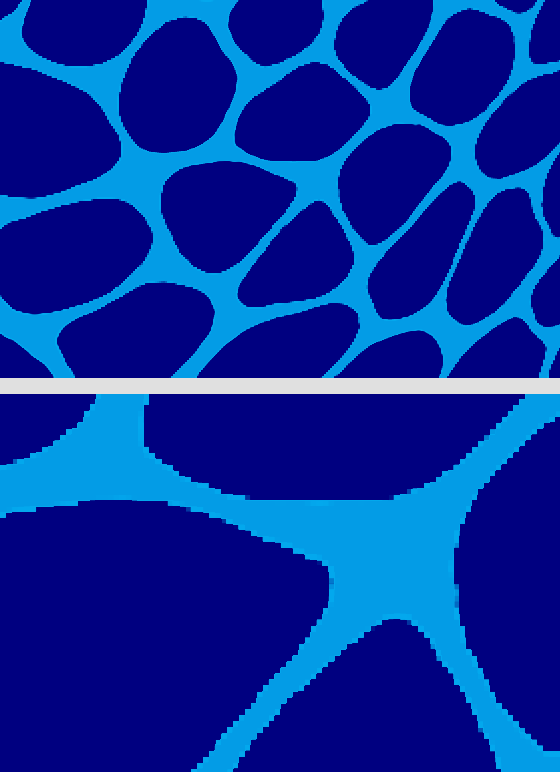
Top: the whole. Bottom: its middle third, enlarged.
Write a Shadertoy shader that draws this pattern.

```glsl
const vec3 CELL_BLUE = vec3(0.0, 0.0, 0.5);
const vec3 GAP_BLUE  = vec3(0.01, 0.61, 0.90);
const vec3 RIM_BLUE  = vec3(0.01, 0.66, 0.93);

vec2 hash22(vec2 p) {
    vec3 h = fract(p.xyx * vec3(0.1031, 0.1030, 0.0973));
    h += dot(h, h.yzx + 33.33);
    return fract((h.xx + h.yz) * h.zy);
}

float gradientDot(vec2 corner, vec2 offset) {
    float angle = 6.2832 * hash22(corner + 71.0).x;
    return dot(vec2(cos(angle), sin(angle)), offset);
}

float gradientNoise(vec2 p) {
    vec2 i = floor(p), f = fract(p);
    vec2 u = f * f * f * (f * (f * 6.0 - 15.0) + 10.0);
    vec2 e = vec2(1.0, 0.0);
    float low  = mix(gradientDot(i, f), gradientDot(i + e, f - e), u.x);
    float high = mix(gradientDot(i + e.yx, f - e.yx), gradientDot(i + 1.0, f - 1.0), u.x);
    return mix(low, high, u.y);
}

vec2 noiseOffset(vec2 p) {
    return vec2(gradientNoise(p), gradientNoise(p + 37.4));
}

// Fine square steps with softened risers, giving slightly stepped outlines
vec2 softSteps(vec2 p, float rows, float riser) {
    vec2 g = p * rows;
    return (floor(g) + smoothstep(1.0 - riser, 1.0, fract(g))) / rows;
}

// Cells shrink from left to right
vec2 gradeScale(vec2 p, float density, float growth) {
    return vec2(density * p.x + 0.5 * growth * p.x * p.x,
                (p.y - 0.5) * (density + growth * p.x));
}

// Area-preserving stretch along a tilted axis
vec2 stretchAlong(vec2 p, float angle, float amount) {
    vec2 axis = vec2(cos(angle), sin(angle));
    return vec2(dot(p, axis) / amount, dot(p, vec2(-axis.y, axis.x)) * amount);
}

// The tilt steepens from left to right
vec2 cellSpace(vec2 uv) {
    float tilt = mix(0.42, 0.95, uv.x / 1.48);
    vec2 graded = gradeScale(uv, 2.35, 1.2) - vec2(2.2, 0.0);
    return stretchAlong(graded, tilt, 1.25) + 12.0;
}

vec2 cellSeed(vec2 id, float jitter) {
    return id + 0.5 + jitter * (hash22(id + 19.0) - 0.5);
}

// Distance to the Voronoi border, with corners rounded by a soft minimum
float roundedCell(vec2 p, float jitter, float sharpness) {
    vec2 base = floor(p), nearestId = base, nearest = vec2(0.0);
    float best = 1e3;
    for (int j = -1; j <= 1; j++)
    for (int i = -1; i <= 1; i++) {
        vec2 id = base + vec2(i, j);
        vec2 toSeed = cellSeed(id, jitter) - p;
        float d = dot(toSeed, toSeed);
        if (d < best) { best = d; nearest = toSeed; nearestId = id; }
    }
    float sum = 0.0;
    for (int j = -2; j <= 2; j++)
    for (int i = -2; i <= 2; i++) {
        if (i == 0 && j == 0) continue;
        vec2 toSeed = cellSeed(nearestId + vec2(i, j), jitter) - p;
        float border = dot(0.5 * (nearest + toSeed), normalize(toSeed - nearest));
        sum += exp(-sharpness * border);
    }
    return -log(sum) / sharpness;
}

void mainImage(out vec4 fragColor, in vec2 fragCoord) {
    vec2 uv = fragCoord / iResolution.y;
    float edge = 0.3 * length(fwidth(cellSpace(uv)));
    vec2 p = cellSpace(softSteps(uv, 190.0, 0.3));

    // Bend the outlines gently, then roughen them slightly
    vec2 bent = p + 0.07 * noiseOffset(p * 2.2) + 0.01 * noiseOffset(p * 11.0);
    float inset = 0.031 + 0.03 * gradientNoise(p * 1.7 + 5.0);
    float d = roundedCell(bent, 0.7, 9.5) - inset;

    // Gap with a faint bright rim, then the dark cells
    float rim = smoothstep(-0.011, -0.006, d);
    vec3 color = mix(GAP_BLUE, RIM_BLUE, rim);
    color = mix(color, CELL_BLUE, smoothstep(-0.5 * edge, 0.5 * edge, d));
    fragColor = vec4(color, 1.0);
}
```
